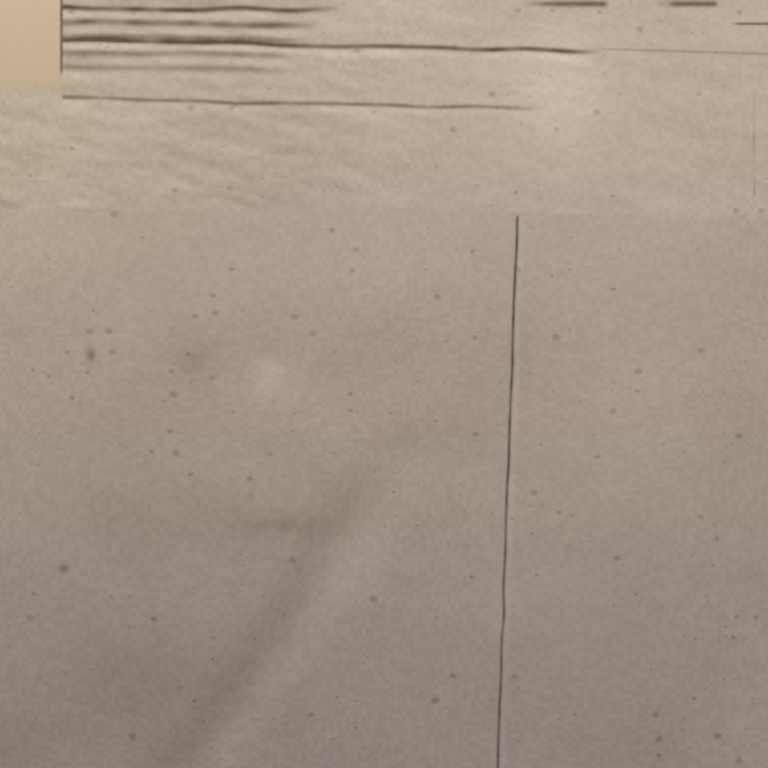
Write a three.js fragment shader that draws this texture.

```glsl
// Weathered plaster wall with horizontal grooves, a cream corner patch and a fine vertical crack.
#define CREAM vec3(0.80, 0.71, 0.60)
#define WALL_TOP vec3(0.715, 0.66, 0.59)
#define WALL_MID vec3(0.645, 0.59, 0.535)
#define WALL_LOW vec3(0.555, 0.515, 0.485)
#define GROOVE_DARK vec3(0.30, 0.25, 0.19)
#define PATCH_EDGE 0.079
#define SEAM_Y 0.728
#define GRAIN 0.035
#define RELIEF 0.085

varying vec2 vUv;

float hash(vec2 p) {
  vec3 q = fract(p.xyx * 0.1031);
  q += dot(q, q.yzx + 33.33);
  return fract((q.x + q.y) * q.z);
}

float noise(vec2 p) {
  vec2 i = floor(p), f = fract(p);
  f = f * f * (3.0 - 2.0 * f);
  return mix(mix(hash(i), hash(i + vec2(1, 0)), f.x),
             mix(hash(i + vec2(0, 1)), hash(i + vec2(1, 1)), f.x), f.y);
}

float fbm(vec2 p) {
  float sum = 0.0, amp = 0.5;
  for (int i = 0; i < 4; i++) {
    sum += amp * noise(p);
    p = mat2(1.6, 1.2, -1.2, 1.6) * p + 7.3;
    amp *= 0.5;
  }
  return sum / 0.9375;
}

float bell(float d, float w) { return exp(-d * d / (w * w)); }

// Soft ellipse
float blot(vec2 p, vec2 c, vec2 r) {
  vec2 d = (p - c) / r;
  return exp(-dot(d, d));
}

float span(float x, float a, float b, float soft) {
  return smoothstep(a, a + 0.004, x) * (1.0 - smoothstep(b - soft, b, x));
}

// Signed groove: x is the dark cut, y the lit lip under it
vec2 groove(vec2 p, float y, float slope, float end, float w) {
  float d = p.y - y - slope * (p.x - PATCH_EDGE) + 0.004 * (noise(vec2(p.x * 16.0, y * 90.0)) - 0.5);
  float fade = span(p.x, PATCH_EDGE, end, 0.08) * (0.55 + 0.6 * noise(vec2(p.x * 45.0, y * 200.0)));
  return vec2(bell(d, w), bell(d + 2.6 * w, 1.8 * w)) * fade;
}

// Small scattered pits
float pits(vec2 p, float cells, float density) {
  vec2 g = p * cells, i = floor(g);
  vec2 c = 0.3 + 0.4 * vec2(hash(i + 3.1), hash(i + 17.7));
  float r = 0.1 + 0.15 * hash(i + 41.3);
  return step(1.0 - density, hash(i + 9.5)) * (1.0 - smoothstep(0.3 * r, r, length((fract(g) - c) * vec2(0.8, 1.0))));
}

void main() {
  vec2 p = vUv;

  // Light falling from the top
  vec3 col = mix(WALL_LOW, WALL_MID, smoothstep(0.0, 0.62, p.y));
  col = mix(col, WALL_TOP, smoothstep(0.5, 1.0, p.y));
  col += vec3(0.03, 0.02, 0.005) * blot(p, vec2(0.0, 0.82), vec2(0.2, 0.16));
  col -= 0.025 * blot(p, vec2(0.15, 0.08), vec2(0.4, 0.25));
  col += 0.05 * blot(p, vec2(0.73, 0.89), vec2(0.07, 0.09));

  // Rough coat above the seam, smooth coat below
  float seam = SEAM_Y - 0.012 * smoothstep(0.4, 1.0, p.x) + 0.006 * (noise(p * 30.0) - 0.5);
  float rough = smoothstep(seam - 0.003, seam + 0.003, p.y);
  vec2 q = vec2(p.x * 18.0, p.y * 48.0 + p.x * 9.0);
  float relief = fbm(q + vec2(0.0, 0.45)) - fbm(q);
  float leftSide = 1.0 - smoothstep(0.3, 0.65, p.x);
  col -= RELIEF * relief * mix(0.1, 0.55 + 0.9 * leftSide, rough);
  col += 0.015 * rough * smoothstep(0.35, 0.5, p.x);
  col += 0.05 * (fbm(p * vec2(6.0, 9.0)) - 0.5);

  // Diagonal stain with a paler lower edge
  float stainX = 0.24 + 0.75 * p.y + 0.05 * (fbm(p * 14.0) - 0.5);
  stainX -= 0.22 * p.y * p.y;
  float across = p.x - stainX;
  float along = 1.0 - smoothstep(0.3, 0.48, p.y);
  col -= 0.035 * along * bell(across + 0.025, 0.04);
  col += 0.025 * along * bell(across - 0.035, 0.035);

  // Worn blots
  float wear = 0.4 + 1.2 * fbm(p * 40.0);
  col -= 0.04 * wear * blot(p, vec2(0.25, 0.535), vec2(0.035, 0.025));
  col -= 0.04 * wear * blot(p, vec2(0.365, 0.317), vec2(0.055, 0.012));
  col -= 0.03 * wear * blot(p, vec2(0.56, 0.43), vec2(0.07, 0.04));
  col += 0.05 * wear * blot(p, vec2(0.355, 0.505), vec2(0.03, 0.025));
  col -= 0.15 * blot(p, vec2(0.118, 0.538), vec2(0.006, 0.008));
  col -= 0.15 * blot(p, vec2(0.084, 0.26), vec2(0.006, 0.005));
  col -= 0.07 * pits(p, 38.0, 0.08) + 0.04 * pits(p + 0.37, 75.0, 0.08);

  // Grooves: long cuts, then a shorter comb between them
  vec2 cut = groove(p, 0.948, -0.021, 0.80, 0.0032) + groove(p, 0.990, -0.009, 0.46, 0.0035);
  cut += 0.6 * groove(p, 0.872, -0.021, 0.72, 0.0028);
  for (int i = 0; i < 4; i++) {
    float k = float(i);
    cut += (0.75 - 0.1 * k) * groove(p, 0.971 - 0.0195 * k, -0.012, 0.43 - 0.01 * k, 0.0045);
  }
  float topRight = smoothstep(0.66, 0.74, p.x) * smoothstep(0.4, 0.65, noise(vec2(p.x * 22.0, 4.0)));
  cut.x += 0.8 * topRight * bell(p.y - 0.995, 0.004);
  cut.x += 0.7 * smoothstep(0.95, 0.965, p.x) * bell(p.y - 0.969, 0.002);
  cut.x += 0.25 * smoothstep(0.76, 0.8, p.x) * bell(p.y - 0.937 + 0.03 * (p.x - 0.76), 0.002);
  cut.x += 0.25 * span(p.y, 0.74, 0.89, 0.02) * noise(p * 60.0) * bell(p.x - 0.982, 0.002);
  col = mix(col, GROOVE_DARK, min(0.8 * cut.x, 0.85)) + 0.05 * cut.y;

  // Cream corner with a shaded right edge
  float corner = (1.0 - smoothstep(PATCH_EDGE - 0.002, PATCH_EDGE + 0.001, p.x)) * smoothstep(0.875, 0.9, p.y + 0.008 * noise(p * 50.0));
  col = mix(col, CREAM - 0.04 * (1.0 - p.y) / 0.12, corner);
  col = mix(col, GROOVE_DARK, 0.55 * smoothstep(0.9, 0.91, p.y) * bell(p.x - PATCH_EDGE - 0.001, 0.002));

  // Vertical crack
  float crack = p.x - 0.648 - 0.036 * p.y + 0.002 * (noise(vec2(3.0, p.y * 25.0)) - 0.5);
  float reach = 1.0 - smoothstep(0.716, 0.722, p.y);
  col = mix(col, vec3(0.32, 0.28, 0.26), reach * (0.55 + 0.3 * noise(vec2(8.0, p.y * 60.0))) * bell(crack, 0.002));
  col += 0.02 * reach * bell(crack - 0.006, 0.004);

  // Fine grain
  col += GRAIN * (noise(p * 190.0) - 0.5) * (1.0 - 0.7 * corner);
  gl_FragColor = vec4(col, 1.0);
}
```
